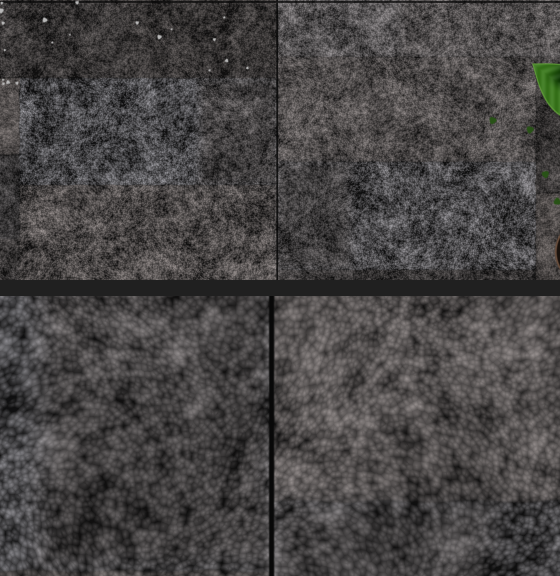
Top: the whole. Bottom: its middle third, enlarged.
Give the GLSL for this texture, as a Shadertoy shader.

```glsl
// Dark slate slabs with patchwork stones, thin joints, scattered crumbs and a leaf

vec2 hash2(vec2 p) {
    vec3 q = fract(p.xyx * vec3(0.1031, 0.1030, 0.0973));
    q += dot(q, q.yzx + 33.33);
    return fract((q.xx + q.yz) * q.zy);
}

// Distance to the nearest jittered cell point
float cellular(vec2 p) {
    vec2 cell = floor(p), f = fract(p);
    float nearest = 4.0;
    for (int y = -1; y <= 1; y++)
        for (int x = -1; x <= 1; x++) {
            vec2 o = vec2(x, y);
            vec2 d = o + hash2(cell + o + 71.0) - f;
            nearest = min(nearest, dot(d, d));
        }
    return sqrt(nearest);
}

// Layered cellular noise of alternating sign, centred on zero
float slateGrain(vec2 p) {
    float sum = 0.0, amp = 0.12, freq = 5.0, polarity = -1.0;
    mat2 turn = mat2(0.8, 0.6, -0.6, 0.8);
    p += 0.008 * sin(p.yx * 17.0 + 2.0 * sin(p * 9.0));
    for (int i = 0; i < 6; i++) {
        sum += polarity * amp * (0.42 - cellular(p * freq));
        polarity = -polarity;
        p = turn * p + 3.7;
        freq *= 1.95;
        amp *= 1.13;
    }
    return sum;
}

float boxDist(vec2 p, vec2 lo, vec2 hi) {
    vec2 d = max(lo - p, p - hi);
    return max(d.x, d.y);
}

float cover(float dist, float soft) {
    return 1.0 - smoothstep(-soft, soft, dist);
}

// look: lightness, warmth, grain contrast
void layStone(inout vec3 stone, vec2 p, vec2 lo, vec2 hi, float soft, vec3 look) {
    float d = boxDist(p, lo, hi);
    float crease = exp(-abs(d) / 0.004) * (1.0 - smoothstep(0.003, 0.01, soft));
    look.x *= 1.0 - 0.25 * crease;
    stone = mix(stone, look, cover(d, soft));
}

// Irregular round crumb
float crumb(vec2 p, vec2 centre, float radius, float px) {
    vec2 d = p - centre;
    float wobble = 1.0 + 0.12 * sin(3.0 * atan(d.y, d.x) + centre.x * 90.0);
    return cover(length(d) - radius * wobble, px);
}

vec3 stoneLayout(vec2 p) {
    const float CRISP = 0.002, BLEND = 0.03;
    vec3 s = vec3(0.22, 0.4, 0.8);
    // Left slab
    layStone(s, p, vec2(-1.0, 0.721), vec2(0.99, 2.0), CRISP, vec3(0.205, 0.5, 0.75));
    layStone(s, p, vec2(0.456, 0.721), vec2(0.99, 2.0), BLEND, vec3(0.215, 0.6, 0.75));
    layStone(s, p, vec2(-1.0, 0.448), vec2(0.07, 0.721), CRISP, vec3(0.30, 0.7, 0.7));
    layStone(s, p, vec2(-1.0, 0.148), vec2(0.07, 0.448), CRISP, vec3(0.21, 0.0, 0.7));
    layStone(s, p, vec2(0.07, 0.339), vec2(0.99, 0.721), CRISP, vec3(0.295, -0.7, 1.15));
    layStone(s, p, vec2(0.716, 0.345), vec2(0.99, 0.715), BLEND, vec3(0.255, 0.2, 0.85));
    layStone(s, p, vec2(0.07, -1.0), vec2(0.99, 0.339), CRISP, vec3(0.29, 0.6, 1.0));
    // Right slab
    layStone(s, p, vec2(0.99, 0.797), vec2(3.0, 2.0), CRISP, vec3(0.335, 0.0, 1.0));
    layStone(s, p, vec2(1.432, 0.80), vec2(3.0, 2.0), BLEND, vec3(0.315, 0.3, 0.95));
    layStone(s, p, vec2(0.99, 0.422), vec2(1.914, 0.797), CRISP, vec3(0.31, 0.5, 0.9));
    layStone(s, p, vec2(0.99, 0.036), vec2(1.914, 0.422), CRISP, vec3(0.29, -0.5, 1.15));
    layStone(s, p, vec2(0.99, 0.04), vec2(1.25, 0.418), BLEND, vec3(0.25, 0.1, 0.85));
    layStone(s, p, vec2(1.914, 0.31), vec2(3.0, 0.72), CRISP, vec3(0.20, 0.5, 0.7));
    layStone(s, p, vec2(1.914, -1.0), vec2(3.0, 0.31), CRISP, vec3(0.30, 0.8, 0.7));
    return s;
}

// Leaf measured along its axis from the tip
void drawLeaf(inout vec3 col, vec2 p, float px) {
    vec2 d = p - vec2(1.901, 0.773);
    float along = dot(d, vec2(0.8, -0.6)), across = dot(d, vec2(0.6, 0.8));
    float halfWidth = 0.09 * sin(3.1416 * clamp(along / 0.36, 0.0, 1.0));
    float edge = abs(across) - halfWidth;
    float fold = smoothstep(-0.03, 0.02, across) * smoothstep(0.05, 0.12, along);
    vec3 green = mix(vec3(0.24, 0.47, 0.13), vec3(0.07, 0.22, 0.04), fold);
    green += 0.04 * sin(along * 160.0 - abs(across) * 120.0);
    green = mix(green, vec3(0.40, 0.64, 0.24), cover(abs(edge) - 0.004, 0.004));
    col = mix(col, green, cover(edge, px) * step(0.0, along));
}

void mainImage(out vec4 fragColor, in vec2 fragCoord) {
    vec2 p = fragCoord / iResolution.y;
    float px = 1.0 / iResolution.y;

    // Slate: stone tone, mottled grain and slanted veins
    vec3 stone = stoneLayout(p + 0.0015 * sin(p.yx * 60.0));
    vec2 slant = vec2(p.x + p.y, (p.y - p.x) * 0.35);
    float vein = 0.42 - cellular(slant * 14.0 + 0.5 * sin(p.yx * 11.0));
    float light = stone.x + stone.z * (slateGrain(p) + 0.06 * vein);
    vec3 tint = vec3(1.015, 0.985, 0.995) + 0.035 * stone.y * vec3(1.0, 0.0, -1.0);
    vec3 col = max(light, 0.06) * tint;

    // Joints between the large slabs
    float joint = min(abs(p.x - 0.99), abs(p.y - 0.993));
    col *= 1.0 + 0.15 * cover(joint - 0.007, 0.003);
    col = mix(col, vec3(0.03), cover(joint - 0.003, max(px, 0.0015)));

    // Pale crumbs, densest at upper left
    for (int i = 0; i < 20; i++) {
        vec2 h = hash2(vec2(i, 5.0)), k = hash2(vec2(i, 19.0));
        vec2 centre = vec2(0.9 * h.x * h.x, 1.0 - 0.3 * h.y);
        col = mix(col, vec3(0.72), crumb(p, centre, mix(0.003, 0.009, k.x * k.x), px));
    }

    // Green crumbs, leaf and bowl rim at the right
    for (int i = 0; i < 4; i++) {
        float t = float(i);
        vec2 centre = vec2(1.76 + 0.133 * sqrt(t), 0.43 + 0.15 * sin(1.2 + 1.15 * t));
        col = mix(col, vec3(0.16, 0.32, 0.09), crumb(p, centre, 0.012, px));
    }
    drawLeaf(col, p, px);
    float bowl = length(p - vec2(2.1, 0.1)) - 0.115;
    col = mix(col, vec3(0.10, 0.07, 0.05), cover(bowl, px));
    col = mix(col, vec3(0.42, 0.31, 0.24), cover(abs(bowl) - 0.003, px));

    fragColor = vec4(clamp(col, 0.0, 1.0), 1.0);
}
```
